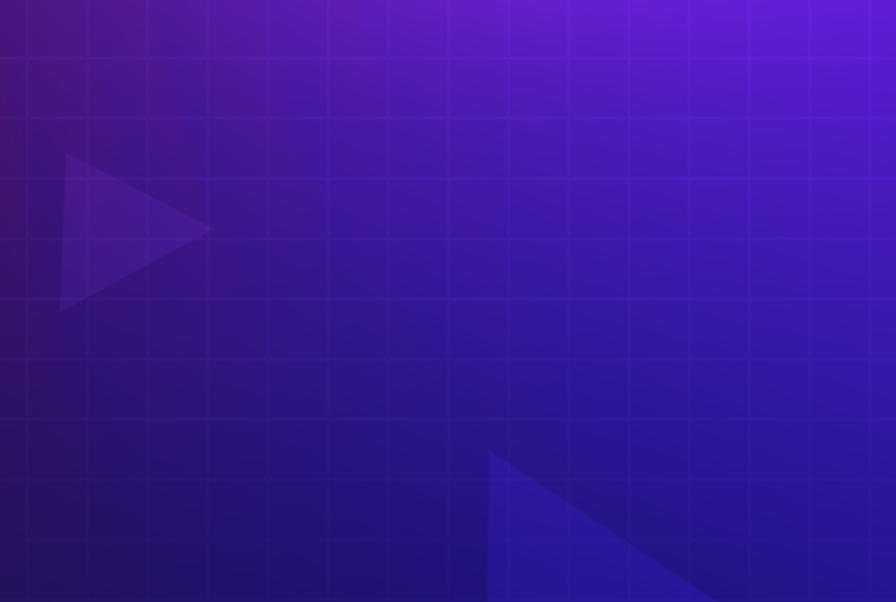
This background is drawn by a Shadertoy shader. Its source:

```glsl
// Violet to indigo gradient with a faint square grid, slanted streaks and two pale triangles.

vec2 hashGradient(vec2 cell) {
    vec2 h = vec2(dot(cell, vec2(127.1, 311.7)), dot(cell, vec2(269.5, 183.3)));
    return 2.0 * fract(sin(h) * 43758.5) - 1.0;
}

float gradientNoise(vec2 p) {
    vec2 i = floor(p), f = fract(p);
    vec2 u = f * f * (3.0 - 2.0 * f);
    vec2 e = vec2(0.0, 1.0);
    float low = mix(dot(hashGradient(i), f), dot(hashGradient(i + e.yx), f - e.yx), u.x);
    float high = mix(dot(hashGradient(i + e), f - e), dot(hashGradient(i + 1.0), f - 1.0), u.x);
    return mix(low, high, u.y);
}

// Smooth curve through three colours at t = 0, 0.5 and 1.
vec3 curve(vec3 a, vec3 b, vec3 c, float t) {
    return a * (1.0 - t) * (1.0 - 2.0 * t) + b * 4.0 * t * (1.0 - t) + c * t * (2.0 * t - 1.0);
}

// Signed distance to the line a-b, negative on its right side.
float edgeDistance(vec2 p, vec2 a, vec2 b) {
    vec2 d = normalize(b - a);
    return dot(p - a, vec2(-d.y, d.x));
}

// Coverage of a triangle with clockwise corners.
float triangle(vec2 p, vec2 a, vec2 b, vec2 c, float soft) {
    float d = max(edgeDistance(p, a, b), max(edgeDistance(p, b, c), edgeDistance(p, c, a)));
    return 1.0 - smoothstep(-soft, soft, d);
}

void mainImage(out vec4 fragColor, in vec2 fragCoord) {
    vec2 uv = fragCoord / iResolution.xy;
    vec2 p = fragCoord / iResolution.y;
    float soft = max(0.0022, 0.8 / iResolution.y);

    // Background: dark at the lower left, vivid at the upper right
    vec3 bottom = curve(vec3(0.14, 0.065, 0.36), vec3(0.122, 0.07, 0.465), vec3(0.14, 0.08, 0.56), uv.x);
    vec3 middle = curve(vec3(0.205, 0.07, 0.42), vec3(0.205, 0.09, 0.595), vec3(0.235, 0.095, 0.69), uv.x);
    vec3 top = curve(vec3(0.285, 0.085, 0.49), vec3(0.355, 0.11, 0.735), vec3(0.37, 0.11, 0.83), uv.x);
    vec3 color = curve(bottom, middle, top, uv.y);

    // Violet glow hanging from the top edge
    vec2 g = (p - vec2(0.86, 1.03)) / vec2(0.5, 0.13);
    color += vec3(0.035, 0.005, 0.03) * exp(-dot(g, g));

    // Steep magenta streaks, strongest at the upper left
    float slant = p.x + 0.28 * p.y;
    float streak = gradientNoise(vec2(slant * 13.0, p.y * 1.6));
    float fade = (1.0 - smoothstep(0.1, 1.1, p.x)) * smoothstep(0.1, 0.8, p.y);
    color += vec3(0.035, 0.0, -0.02) * streak * (0.2 + fade);

    // Pale triangles
    float small = triangle(p, vec2(0.11, 0.746), vec2(0.355, 0.62), vec2(0.099, 0.481), soft);
    float large = triangle(p, vec2(0.812, 0.252), vec2(1.30, -0.072), vec2(0.806, -0.4), soft);
    color += vec3(0.04, 0.017, 0.055) * small + vec3(0.022, 0.013, 0.08) * large;

    // Square grid, clearer towards the top
    vec2 toLine = abs(fract((p - vec2(0.045, 0.0035)) * 10.0 + 0.5) - 0.5) * 0.1;
    vec2 line = 1.0 - smoothstep(0.0007, 0.0025 + soft, toLine);
    color += vec3(0.022, 0.017, 0.04) * max(line.x * 0.8, line.y) * mix(0.45, 1.0, uv.y);

    fragColor = vec4(color, 1.0);
}
```
